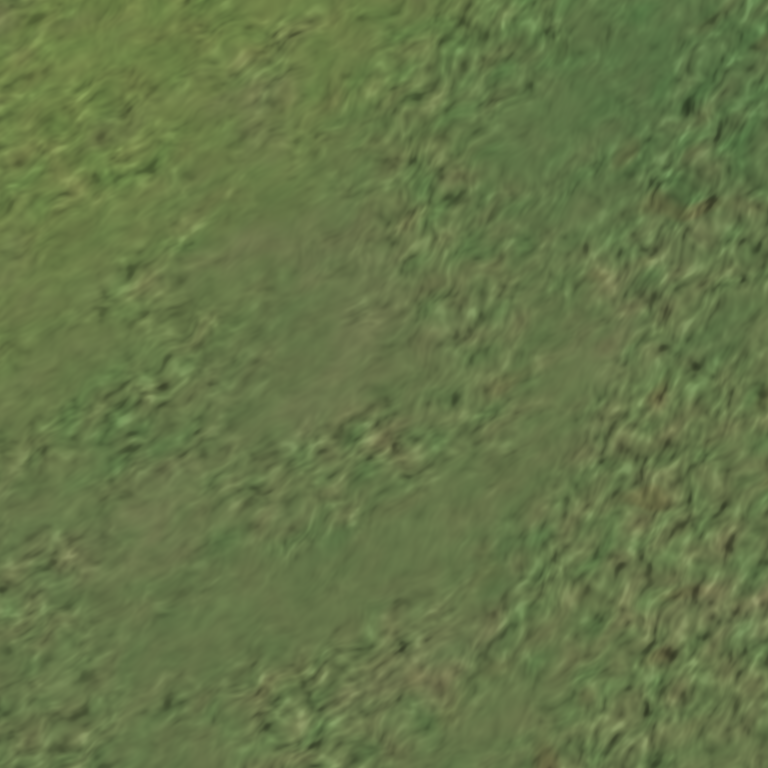
Give the GLSL for this texture, as a WebGL 1 fragment shader.

```glsl
precision highp float;
// Soft, slightly blurred lawn: slanted tufts of grass between smoother patches.
uniform vec2 u_resolution;

const vec3 MEADOW = vec3(0.394, 0.455, 0.286);
const vec3 SUNLIT = vec3(0.430, 0.500, 0.272);
const vec3 COOL = vec3(0.335, 0.440, 0.268);
const vec3 DRY = vec3(0.450, 0.462, 0.318);
const vec3 EARTH = vec3(0.400, 0.365, 0.235);

// Sine-free hash giving a vector in -1..1
vec2 hash2(vec2 cell) {
  vec3 h = fract(cell.xyx * vec3(0.1031, 0.1030, 0.0973));
  h += dot(h, h.yzx + 33.33);
  return fract((h.xx + h.yz) * h.zy) * 2.0 - 1.0;
}

float cornerSlope(vec2 cell, vec2 local, vec2 corner) {
  return dot(hash2(cell + corner), local - corner);
}

// Gradient noise, roughly -0.8..0.8
float noise(vec2 p) {
  vec2 cell = floor(p);
  vec2 f = p - cell;
  vec2 w = f * f * f * (f * (f * 6.0 - 15.0) + 10.0);
  float low = mix(cornerSlope(cell, f, vec2(0.0)),
                  cornerSlope(cell, f, vec2(1.0, 0.0)), w.x);
  float high = mix(cornerSlope(cell, f, vec2(0.0, 1.0)),
                   cornerSlope(cell, f, vec2(1.0)), w.x);
  return mix(low, high, w.y) * 1.3;
}

float fbm(vec2 p) {
  float sum = 0.0;
  float weight = 0.6;
  for (int octave = 0; octave < 4; octave++) {
    sum += weight * noise(p);
    p = mat2(0.8, 0.6, -0.6, 0.8) * p * 2.03 + 17.3;
    weight *= 0.55;
  }
  return sum;
}

// Coordinates along (x) and across (y) a direction given in radians
vec2 align(vec2 p, float angle) {
  float c = cos(angle);
  float s = sin(angle);
  return vec2(c * p.x + s * p.y, c * p.y - s * p.x);
}

// Elongated tufts lying along one direction, with finer blades on top
float tufts(vec2 p, float angle, float seed) {
  vec2 q = align(p, angle) + seed;
  float coarse = noise(q * vec2(25.0, 50.0));
  float medium = noise(q * vec2(44.0, 88.0) + 31.7);
  float fine = noise(q * vec2(80.0, 150.0) + 63.1);
  return 0.65 * coarse + 0.75 * medium + 0.35 * fine;
}

// Broad colour areas: sunny upper left, cool upper right, dry drifts
vec3 groundColor(vec2 uv, vec2 p) {
  float drift = fbm(align(p, 0.5) * vec2(3.0, 5.0) + 8.4);
  float sunny = smoothstep(0.45, 1.2, uv.y - 0.65 * uv.x + 0.25 + 0.25 * drift);
  float shade = smoothstep(0.55, 0.0, length((uv - vec2(0.9, 0.92)) * vec2(1.0, 1.3)));
  float dryness = smoothstep(0.0, 0.5, fbm(align(p, 0.45) * vec2(3.5, 6.0) + 41.2));
  float coolness = smoothstep(0.05, 0.5, drift);
  vec3 color = mix(MEADOW, SUNLIT, sunny);
  color = mix(color, COOL, max(0.85 * shade, 0.55 * coolness * (1.0 - sunny)));
  return mix(color, DRY, 0.6 * dryness * (1.0 - shade));
}

void main() {
  vec2 uv = gl_FragCoord.xy / u_resolution;
  vec2 p = gl_FragCoord.xy / u_resolution.y;

  // Bend the blades so that the tufts curl a little
  vec2 bend = vec2(noise(p * 22.0 + 5.1), noise(p * 22.0 + 77.9));
  vec2 bent = p + 0.009 * bend;

  // Blades steepen towards the right
  float steep = smoothstep(-0.35, 0.35, uv.x - 0.55 + 0.7 * noise(p * 7.0 + 2.6));
  float blades = mix(tufts(bent, 0.58, 3.7), tufts(bent, 1.08, 19.2), steep);

  // Rough drifts alternate with flat, smeared turf
  float patches = fbm(align(p, 0.55) * vec2(3.2, 6.0) + 23.5);
  float lowerRight = smoothstep(0.3, 0.9, uv.x + 0.35 * (0.5 - uv.y));
  float roughness = smoothstep(-0.3, 0.4, patches + 0.22 * lowerRight);
  float contrast = mix(0.10, 0.42, roughness);

  vec3 color = groundColor(uv, p);

  // Warm and cool tints, with bare earth in the roughest places
  float tint = noise(align(bent, 0.7) * vec2(20.0, 34.0) + 90.3);
  color += vec3(0.040, -0.006, 0.012) * tint * mix(0.4, 1.3, roughness);
  float bare = smoothstep(0.22, 0.6, noise(align(bent, 0.6) * vec2(13.0, 20.0) + 55.8));
  color = mix(color, EARTH, 0.5 * bare * roughness * lowerRight);

  // Light tips, deeper gaps and a faint soft mottling
  float gaps = smoothstep(0.2, 0.7, -blades) * roughness;
  float mottling = noise(align(p, 0.7) * vec2(9.0, 15.0) + 12.9);
  color *= 1.0 + contrast * blades + 0.06 * mottling - 0.10 * gaps;
  color += vec3(0.022, 0.022, 0.026) * smoothstep(0.2, 0.7, blades) * roughness;

  gl_FragColor = vec4(clamp(color, 0.0, 1.0), 1.0);
}
```
